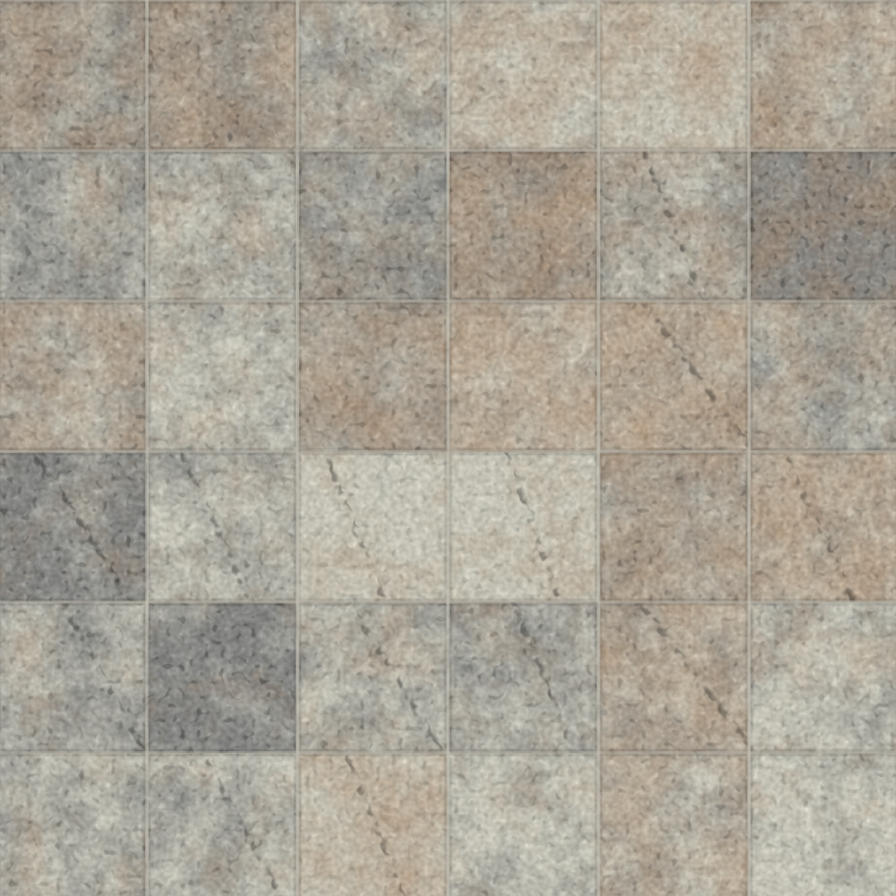
Give the GLSL for this texture, as a three.js fragment shader.

```glsl
// Six by six weathered stone tiles with thin pale joints and soft shadowed edges.
// Each tile gets a hashed tone and warmth on top of a broad drift across the floor;
// gradient noise adds blotches, grain and pits, and some tiles carry a broken crack.
varying vec2 vUv;

const float PITCH = 0.168;
const vec2 ORIGIN = vec2(-0.004, -0.008);
const vec3 PALE = vec3(0.77, 0.765, 0.715);
const vec3 GREY = vec3(0.51, 0.515, 0.505);
const vec3 RUST = vec3(0.66, 0.54, 0.43);
const vec3 JOINT_UP = vec3(0.76, 0.745, 0.70);
const vec3 JOINT_ACROSS = vec3(0.70, 0.68, 0.635);

float hash(vec2 p) {
  vec3 q = fract(vec3(p.xyx) * 0.1031);
  q += dot(q, q.yzx + 33.33);
  return fract((q.x + q.y) * q.z);
}

vec2 gradientAt(vec2 cell) {
  float angle = 6.2832 * hash(cell);
  return vec2(cos(angle), sin(angle));
}

// Gradient noise, roughly -0.7 to 0.7
float noise(vec2 p) {
  vec2 i = floor(p);
  vec2 f = p - i;
  vec2 u = f * f * f * (f * (f * 6.0 - 15.0) + 10.0);
  vec2 e = vec2(1.0, 0.0);
  float low = mix(dot(gradientAt(i), f), dot(gradientAt(i + e), f - e), u.x);
  float high = mix(dot(gradientAt(i + e.yx), f - e.yx),
                   dot(gradientAt(i + e.xx), f - e.xx), u.x);
  return mix(low, high, u.y);
}

float fbm(vec2 p) {
  float sum = 0.0;
  float amp = 0.6;
  for (int k = 0; k < 4; k++) {
    sum += amp * noise(p);
    p = mat2(1.6, 1.2, -1.2, 1.6) * p + 7.3;
    amp *= 0.55;
  }
  return sum;
}

// Darkness of a tile: greyer towards the upper left, with rare outliers
float tileTone(vec2 cell, vec2 place) {
  float drift = mix(0.20, 0.60, place.y * (1.0 - 0.4 * place.x));
  float spread = 0.45 * (hash(cell + 11.0) - 0.5);
  float dark = 0.4 * step(0.92, hash(cell + 23.0));
  float light = 0.4 * step(0.86, hash(cell + 37.0));
  return drift + spread + dark - light;
}

// Rustiness of a tile: strongest towards the upper right
float tileWarmth(vec2 cell, vec2 place) {
  return 0.55 * place.x * place.y + 0.4 * step(0.76, hash(cell + 53.0));
}

// Slanting crack in tile coordinates, broken up into short pits
float crack(vec2 local, vec2 cell, float breaks) {
  float slope = mix(0.35, 0.8, hash(cell + 71.0));
  float start = mix(0.15, 0.45, hash(cell + 83.0));
  float off = local.x - start - slope * (1.0 - local.y) + 0.04 * breaks;
  float dist = abs(off) / sqrt(1.0 + slope * slope);
  float present = step(0.72, hash(cell + 97.0));
  return present * (1.0 - smoothstep(0.006, 0.03, dist)) * smoothstep(-0.15, 0.3, breaks);
}

// Soft band around a joint at distance d
float band(float d, float halfWidth, float blur) {
  return 1.0 - smoothstep(halfWidth - blur, halfWidth + blur, d);
}

vec3 stone(vec2 uv, vec2 local, vec2 cell) {
  vec2 place = (cell + 0.5) / 6.0;
  vec2 seed = cell * 17.0;
  float blotch = fbm(local * 2.6 + seed);
  float mottle = fbm(local * 8.0 + seed + 5.0);
  float tone = tileTone(cell, place) + 0.85 * blotch + 0.45 * mottle;
  float stain = fbm(local * 2.2 + seed + 91.0);
  float warmth = tileWarmth(cell, place) + 0.9 * stain + 0.3 * mottle;

  vec3 color = mix(PALE, GREY, clamp(tone, 0.0, 1.0));
  color = mix(color, RUST, 0.65 * clamp(warmth, 0.0, 1.0));

  // Fine grain, dark pits and pale flecks
  float grain = noise(uv * 170.0) + 0.7 * noise(uv * 85.0 + 31.0);
  float pits = smoothstep(0.18, 0.5, noise(uv * 115.0 + 63.0));
  float flecks = smoothstep(0.2, 0.5, noise(uv * 125.0 + 140.0));
  color += 0.09 * grain + 0.05 * flecks;
  color *= 1.0 - mix(0.10, 0.22, clamp(tone, 0.0, 1.0)) * pits;
  return color * (1.0 - 0.28 * crack(local, cell, noise(uv * 90.0 + 17.0)));
}

void main() {
  vec2 grid = (vUv - ORIGIN) / PITCH;
  vec2 cell = floor(grid);
  vec2 local = grid - cell;
  vec3 color = stone(vUv, local, cell);

  // Shadowed tile edges, then the joints over them
  vec2 edge = (0.5 - abs(local - 0.5)) * PITCH;
  float wear = 0.75 + 0.5 * noise(vUv * 45.0);
  color *= 1.0 - 0.14 * wear * band(min(edge.x, edge.y), 0.0042, 0.0016);
  color = mix(color, JOINT_ACROSS, 0.8 * wear * band(edge.y, 0.0016, 0.001));
  color = mix(color, JOINT_UP, 0.85 * wear * band(edge.x, 0.0018, 0.001));
  gl_FragColor = vec4(clamp(color, 0.0, 1.0), 1.0);
}
```
